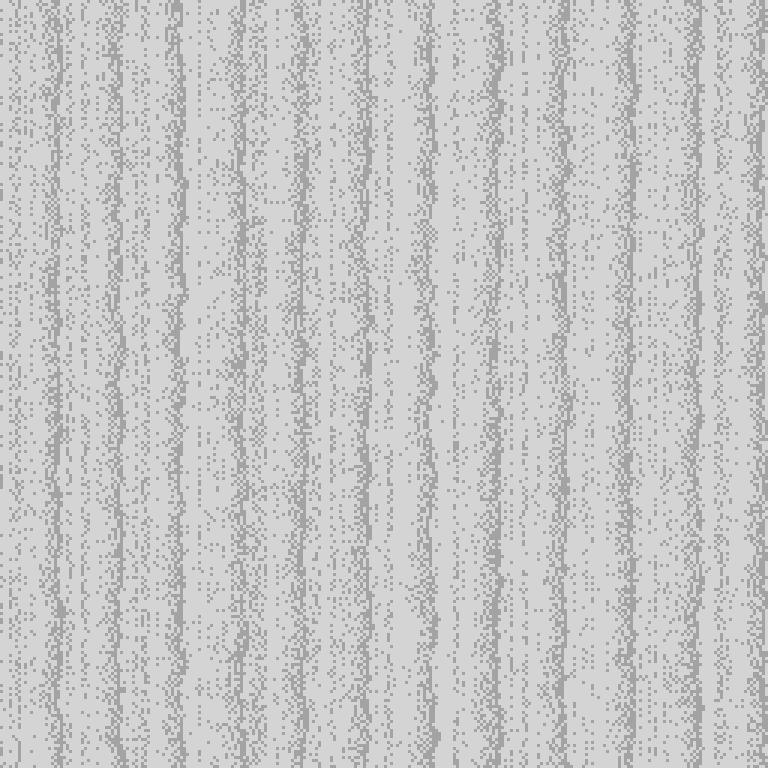
Reproduce this texture procedurally as a WebGL 2 fragment shader.

```glsl
#version 300 es
precision highp float;

uniform vec2 u_resolution;
out vec4 fragColor;

float hash(vec2 p) {
    vec3 q = fract(p.xyx * 0.1031);
    q += dot(q, q.yzx + 33.33);
    return fract((q.x + q.y) * q.z);
}

// Smooth noise along y, independent for each lane
float laneNoise(float lane, float y) {
    float row = floor(y);
    float f = y - row;
    return mix(hash(vec2(lane, row)), hash(vec2(lane, row + 1.0)), f * f * (3.0 - 2.0 * f));
}

// Evenly spread threshold: each cell is pushed away from its neighbours
float spacedThreshold(vec2 cell) {
    float beside = hash(cell + vec2(1.0, 0.0)) + hash(cell - vec2(1.0, 0.0));
    float stacked = hash(cell + vec2(0.0, 1.0)) + hash(cell - vec2(0.0, 1.0));
    float contrast = hash(cell) - 0.35 * beside - 0.15 * stacked;
    return 1.0 / (1.0 + exp(-5.3 * contrast));
}

// 1 where a grain cell is dark, 0 where it is light
float grain(vec2 p) {
    vec2 cell = floor(p * 256.0);
    vec2 center = (cell + 0.5) / 256.0;

    // Twelve furrows across, with slowly drifting spacing
    float across = center.x * 12.0 - 0.82 - 0.09 * cos(6.2832 * center.x);
    float furrow = floor(across + 0.42);
    float lane = furrow * 7.0 + 50.0;
    float straight = across - furrow;
    float wander = 0.07 * (laneNoise(lane, center.y * 16.0) - 0.5)
                 + 0.10 * (laneNoise(lane + 1.0, center.y * 50.0) - 0.5)
                 + 0.06 * (laneNoise(lane + 4.0, center.y * 128.0) - 0.5);
    float u = straight + wander;

    // Thin ragged core
    float coreWidth = 0.004 + 0.03 * laneNoise(lane + 2.0, center.y * 40.0);
    float core = 0.94 * (1.0 - smoothstep(coreWidth, coreWidth + 0.04, abs(u)));

    // Wide speckled fringe on the left, a narrow one on the right
    float reach = 0.26 + 0.14 * laneNoise(lane + 3.0, center.y * 24.0);
    float leftFringe = 0.48 * smoothstep(-reach, -0.08, u) * (1.0 - step(0.0, u));
    float rightFringe = 0.2 * (1.0 - smoothstep(0.03, 0.1, u)) * step(0.0, u);

    // Specks strung along columns, in vertical streaks
    float column = smoothstep(0.3, 0.9, hash(vec2(cell.x, 431.0)));
    float streak = 0.4 + 1.2 * laneNoise(cell.x + 300.0, cell.y / 5.0);
    float band = smoothstep(0.1, 0.2, straight) * (1.0 - smoothstep(0.42, 0.54, straight));
    float specks = streak * (0.03 + 0.13 * column + 0.17 * band * column);

    float density = max(max(core, specks), max(leftFringe, rightFringe));
    return step(spacedThreshold(cell), density);
}

void main() {
    // Box filter over each pixel for smooth cell edges
    float dark = 0.0;
    for (int i = 0; i < 16; i++) {
        vec2 offset = (vec2(i % 4, i / 4) - 1.5) / 4.0;
        dark += grain((gl_FragCoord.xy + offset) / u_resolution) / 16.0;
    }
    vec3 paleGray = vec3(0.83);
    vec3 furrowGray = vec3(0.64);
    fragColor = vec4(mix(paleGray, furrowGray, dark), 1.0);
}
```
